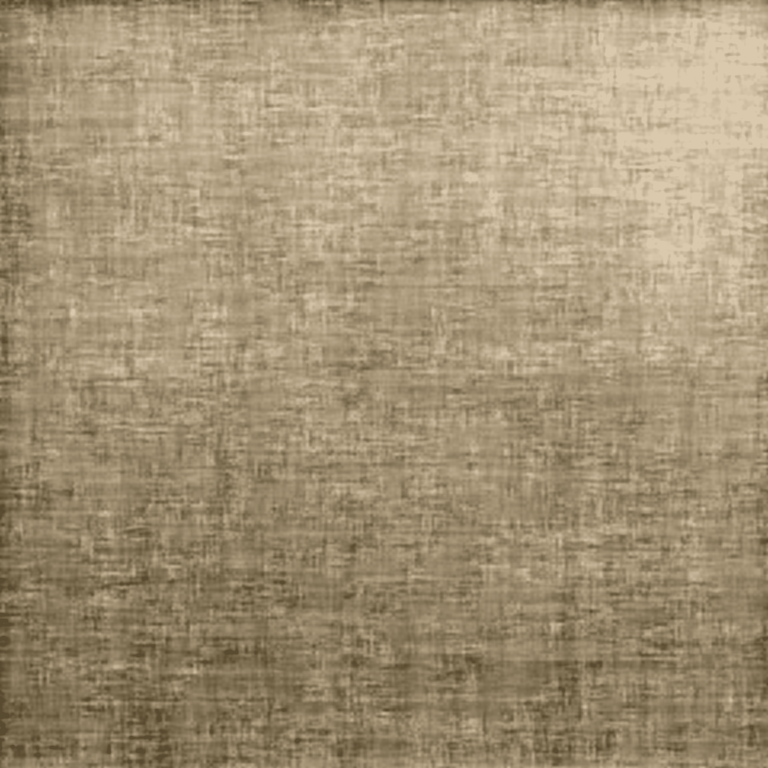
A WebGL 1 fragment shader for this texture:

```glsl
precision highp float;
// Aged linen cloth: fine crossed threads under uneven warm light.
uniform vec2 u_resolution;

const vec3 UMBER = vec3(0.43, 0.37, 0.26);
const vec3 FLAX  = vec3(0.64, 0.572, 0.455);
const vec3 CREAM = vec3(0.82, 0.75, 0.64);

const float THREADS = 225.0;       // fine threads across the canvas
const float STREAK = 44.0;         // streaks along one thread
const float PATCHES = 52.0;        // patches that favour one direction
const float WEFT_CONTRAST = 0.29;
const float WARP_CONTRAST = 0.23;
const float LONG_CONTRAST = 0.13;
const float BAND_CONTRAST = 0.08;
const float GRAIN_CONTRAST = 0.13;
const vec2  GLOW_CENTER = vec2(0.93, 0.81);

float hash(vec2 p) {
  vec3 q = fract(p.xyx * vec3(0.1031, 0.1030, 0.0973));
  q += dot(q, q.yzx + 33.33);
  return fract((q.x + q.y) * q.z);
}

// Smooth value noise from -1 to 1.
float noise(vec2 p) {
  vec2 cell = floor(p);
  vec2 f = fract(p);
  f = f * f * (3.0 - 2.0 * f);
  float low = mix(hash(cell), hash(cell + vec2(1.0, 0.0)), f.x);
  float high = mix(hash(cell + vec2(0.0, 1.0)), hash(cell + vec2(1.0, 1.0)), f.x);
  return 2.0 * mix(low, high, f.y) - 1.0;
}

// Streaks running along x: short fibres plus finer, shorter ones.
float fibres(vec2 p) {
  return 0.68 * noise(p * vec2(STREAK, THREADS))
       + 0.46 * noise(p * vec2(STREAK * 2.2, THREADS * 1.12) + 71.0);
}

// Broad light: brighter upwards, a glow at upper right, worn edges.
float lighting(vec2 uv) {
  float light = mix(0.20, 0.74, smoothstep(-0.15, 0.98, uv.y));
  vec2 toGlow = (uv - GLOW_CENTER) / vec2(0.27, 0.26);
  light += 0.31 * exp(-dot(toGlow, toGlow));
  light += 0.14 * (uv.x - 0.45);
  light += 0.06 * noise(uv * 4.0 + 9.0);
  light += 0.04 * noise(uv * 9.0 + 27.0);

  float ragged = 1.0 + 0.3 * noise(uv * 14.0 + 31.0);
  light -= 0.30 * ragged * exp(-uv.x / 0.034);
  light -= 0.22 * ragged * exp(-(1.0 - uv.x) / 0.018);
  light -= 0.60 * ragged * exp(-(1.0 - uv.y) / 0.012);
  light += 0.24 * ragged * exp(-uv.y / 0.009);
  return light;
}

float weave(vec2 uv) {
  // Patches shift the balance between weft and warp, and some are calm.
  float balance = smoothstep(-0.5, 0.5, noise(uv * PATCHES + 5.0));
  float calm = smoothstep(-0.6, 0.3, noise(uv * PATCHES * 0.75 + 43.0));
  float strength = mix(0.5, 1.15, calm);

  float weft = fibres(uv + 3.0) * mix(0.55, 1.15, balance);
  float warp = fibres(uv.yx + 8.0) * mix(1.15, 0.5, balance);
  float cloth = strength * (WEFT_CONTRAST * weft + WARP_CONTRAST * warp);

  // Long single threads and soft bands crossing the cloth.
  cloth += LONG_CONTRAST * noise(uv * vec2(7.0, 190.0) + 17.0);
  cloth += 0.6 * LONG_CONTRAST * noise(uv.yx * vec2(7.0, 170.0) + 57.0);
  cloth += BAND_CONTRAST * noise(uv.yx * vec2(4.0, 42.0) + 23.0);
  cloth += 0.7 * BAND_CONTRAST * noise(uv * vec2(4.0, 38.0) + 91.0);

  cloth += GRAIN_CONTRAST * strength * noise(uv * 240.0 + 13.0);
  return cloth;
}

void main() {
  vec2 uv = gl_FragCoord.xy / u_resolution;
  float light = lighting(uv);
  // Relief reads more strongly in the shaded parts.
  float relief = mix(1.12, 0.85, smoothstep(0.2, 0.75, light));
  float tone = clamp(light + relief * weave(uv), -0.2, 1.1);
  vec3 color = tone < 0.53
    ? mix(UMBER, FLAX, tone / 0.53)
    : mix(FLAX, CREAM, (tone - 0.53) / 0.47);
  gl_FragColor = vec4(color, 1.0);
}
```
